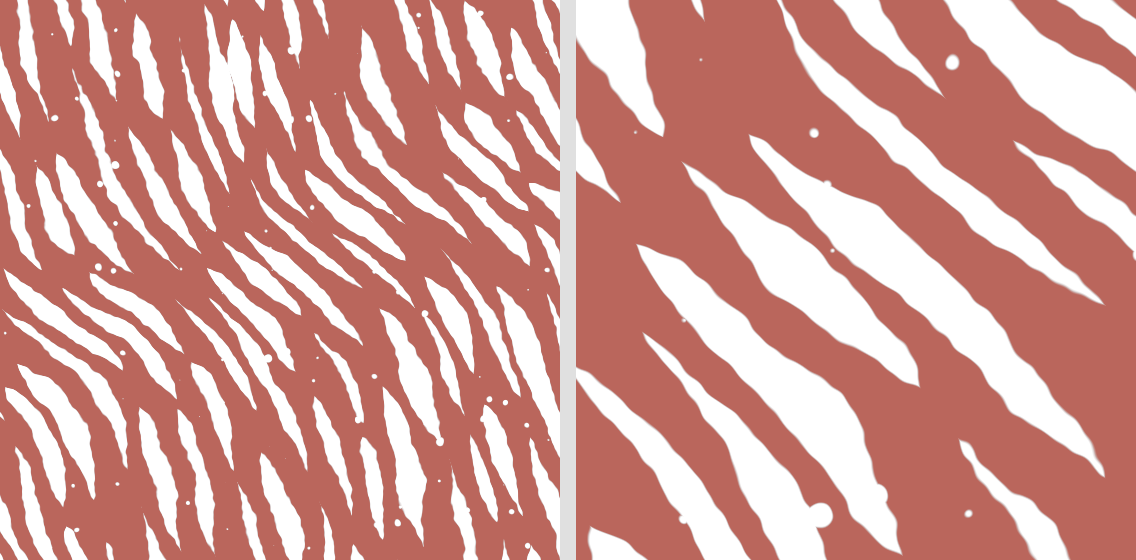
Left: the whole. Right: its middle third, enlarged.
Give the GLSL for this pattern, as a WebGL 2 fragment shader.

```glsl
#version 300 es
precision highp float;

uniform vec2 u_resolution;
out vec4 fragColor;

vec2 hash2(vec2 cell) {
    vec3 q = fract(cell.xyx * vec3(0.1031, 0.1030, 0.0973));
    q += dot(q, q.yzx + 33.33);
    return fract((q.xx + q.yz) * q.zy);
}

float cornerSlope(vec2 cell, vec2 corner, vec2 f) {
    float angle = 6.2832 * hash2(cell + corner).x;
    return dot(vec2(cos(angle), sin(angle)), f - corner);
}

float gradientNoise(vec2 p) {
    vec2 cell = floor(p), f = fract(p);
    vec2 w = f * f * f * (f * (f * 6.0 - 15.0) + 10.0);
    float low = mix(cornerSlope(cell, vec2(0, 0), f), cornerSlope(cell, vec2(1, 0), f), w.x);
    float high = mix(cornerSlope(cell, vec2(0, 1), f), cornerSlope(cell, vec2(1, 1), f), w.x);
    return mix(low, high, w.y);
}

// Flow coordinates: x crosses the streaks, y runs along them.
// The flow turns shallow inside a slanted band across the middle.
vec2 flowCoords(vec2 p) {
    float across = dot(p, vec2(0.866, 0.5));
    float along = dot(p, vec2(0.5, -0.866));
    float height = p.y - 0.375 - 0.3 * p.x;
    across -= 0.25 * height - 0.104 * tanh(height / 0.16);
    across += 0.05 * gradientNoise(p * 2.5 + 7.0) + 0.013 * gradientNoise(p * 9.0 + 31.0);
    return vec2(across, along);
}

// Signed distance to tapered streaks laid in neighbouring lanes.
float streaks(vec2 flow) {
    const float spacing = 0.057;
    float lanePos = flow.x / spacing;
    float nearest = 1.0;
    for (int i = -1; i <= 1; i++) {
        float lane = floor(lanePos) + float(i);
        vec2 laneRand = hash2(vec2(lane + 50.0, 17.0));
        float run = flow.y / mix(0.18, 0.46, laneRand.x) + 9.0 * laneRand.y;
        vec2 id = vec2(lane + 80.0, floor(run) + 40.0);
        vec2 size = hash2(id);
        vec2 shape = hash2(id + 113.0) - 0.5;

        float z = (fract(run) - 0.5) * 2.0 / mix(0.78, 0.98, size.x);
        float center = lane + 0.5 + 0.3 * shape.x + 0.12 * z * shape.y;
        float taper = pow(max(1.0 - z * z, 0.0), 0.7) * (1.0 + 0.8 * z * shape.x);
        float swell = 1.0 + 0.5 * gradientNoise(vec2(flow.y * 14.0, lane * 3.7));
        float halfWidth = mix(0.22, 0.47, size.y) * taper * swell - 0.06;
        nearest = min(nearest, (abs(lanePos - center) - halfWidth) * spacing);
    }
    return nearest;
}

// Signed distance to sparse crumbs scattered between the streaks.
float crumbs(vec2 p) {
    vec2 cell = floor(p * 26.0);
    vec2 pick = hash2(cell + 211.0);
    vec2 center = (cell + 0.25 + 0.5 * hash2(cell + 307.0)) / 26.0;
    float radius = mix(0.0015, 0.007, pick.y * pick.y);
    return pick.x < 0.13 ? length(p - center) - radius : 1.0;
}

void main() {
    float pixel = 1.0 / min(u_resolution.x, u_resolution.y);
    vec2 p = gl_FragCoord.xy * pixel;

    // Ragged outline shared by streaks and crumbs.
    float ragged = 0.005 * gradientNoise(p * 32.0) + 0.003 * gradientNoise(p * 75.0 + 5.0);
    float dist = min(streaks(flowCoords(p)), crumbs(p)) + ragged;

    // White shapes with a thin grey rim on the clay ground.
    vec3 clay = vec3(0.73, 0.40, 0.36);
    vec3 rim = vec3(0.82, 0.79, 0.79);
    float edge = max(pixel, 0.0012);
    vec3 color = mix(clay, rim, smoothstep(0.6 * edge, -0.5 * edge, dist));
    color = mix(color, vec3(1.0), smoothstep(0.0, -edge, dist));
    fragColor = vec4(color, 1.0);
}
```
